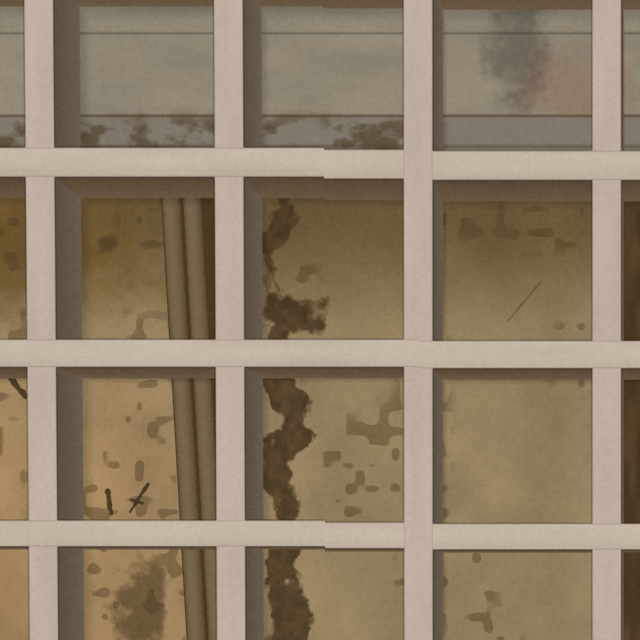
This texture is drawn by a WebGL 1 fragment shader. Its source:

```glsl
precision highp float;
// Pale square lattice of deep slats in front of a stained plaster wall with pipes.
uniform vec2 u_resolution;

const vec2 PITCH = vec2(0.2945, 0.2895);   // spacing of the bars
const vec2 ORIGIN = vec2(0.0645, 0.448);   // centre of bar 0 on each axis
const vec2 HALF_BAR = vec2(0.0226, 0.0215);
const float ROW_STRETCH = 0.029;           // rows open up towards the top
const float LEAN = 0.009;                  // tilt of the left bars
const vec3 BAR = vec3(0.745, 0.685, 0.63);
const vec3 BAR_LIGHT = vec3(0.775, 0.72, 0.65);
const vec3 SIDE = vec3(0.385, 0.34, 0.285);
const vec3 CEILING = vec3(0.375, 0.31, 0.23);
const vec3 METAL = vec3(0.555, 0.52, 0.45);
const vec3 OLIVE = vec3(0.415, 0.34, 0.22);
const vec3 TAN = vec3(0.58, 0.50, 0.37);
const vec3 WARM = vec3(0.65, 0.52, 0.35);
const vec3 OCHRE = vec3(0.42, 0.31, 0.14);
const vec3 DARK = vec3(0.29, 0.225, 0.135);

float hash(vec2 p) {
  p = fract(p * vec2(0.1031, 0.1137));
  p += dot(p, p.yx + 33.33);
  return fract((p.x + p.y) * p.x * 7.31);
}
float noise(vec2 p) {
  vec2 i = floor(p), f = fract(p);
  f = f * f * (3.0 - 2.0 * f);
  return mix(mix(hash(i), hash(i + vec2(1, 0)), f.x),
             mix(hash(i + vec2(0, 1)), hash(i + vec2(1, 1)), f.x), f.y);
}
float fbm(vec2 p) {
  float sum = 0.0, amp = 0.5;
  for (int i = 0; i < 4; i++) {
    sum += amp * noise(p);
    p = p * 2.03 + 17.1;
    amp *= 0.5;
  }
  return sum / 0.9375;
}
float band(float d, float halfWidth, float soft) {
  return 1.0 - smoothstep(halfWidth - soft, halfWidth + soft, abs(d));
}
float smudge(vec2 p, vec2 centre, vec2 radius, float soft) {
  float d = length((p - centre) / radius) + (fbm(p * 45.0) - 0.5) * 1.6;
  return 1.0 - smoothstep(1.0 - soft, 1.0 + soft, d);
}
float stroke(vec2 p, vec2 a, vec2 b, float width) {
  vec2 ab = b - a;
  float t = clamp(dot(p - a, ab) / dot(ab, ab), 0.0, 1.0);
  return band(length(p - a - ab * t) + (noise(p * 160.0) - 0.5) * width, width, 0.0015);
}

// Metal panel along the top: seams and a grimy lower strip.
vec3 metalPanel(vec2 p) {
  vec3 c = METAL * (0.92 + 0.16 * fbm(p * vec2(7.0, 20.0)));
  c = mix(c, vec3(0.57, 0.44, 0.37), 0.6 * smudge(p, vec2(0.9, 0.87), vec2(0.07, 0.05), 0.6));
  c *= 1.0 - 0.22 * smudge(p, vec2(0.81, 0.93), vec2(0.04, 0.08), 0.7);
  c *= 1.0 - 0.2 * band(p.y - 0.948, 0.002, 0.002);
  float strip = 1.0 - smoothstep(0.816, 0.82, p.y);
  float grime = smoothstep(0.46, 0.72, fbm(p * vec2(28.0, 45.0))) * (1.0 - smoothstep(0.8, 0.835, p.y));
  c = mix(c, vec3(0.48, 0.455, 0.41), 0.75 * strip);
  c = mix(c, DARK, 0.6 * grime * (1.0 - smoothstep(0.6, 0.72, p.x)));
  return mix(c, DARK, 0.6 * band(p.y - 0.819, 0.002, 0.002) + 0.4 * band(p.y - 0.771, 0.003, 0.003));
}

// Plaster below: shade, rust, pipes, creeping stain, twigs and specks.
vec3 plaster(vec2 p) {
  vec3 c = mix(TAN, OLIVE, smoothstep(0.45, 0.66, p.y));
  c = mix(c, WARM, 0.75 * (1.0 - smoothstep(0.05, 0.55, p.x)) * (1.0 - smoothstep(0.25, 0.58, p.y)));
  c = mix(c, OCHRE, 0.6 * smudge(p, vec2(0.06, 0.62), vec2(0.15, 0.09), 0.7));
  c *= 0.9 + 0.2 * fbm(p * 13.0);
  float spots = smoothstep(0.69, 0.8, noise(p * 55.0)) * smoothstep(0.45, 0.65, noise(p * 9.0));
  c = mix(c, DARK, 0.4 * spots);
  c = mix(c, DARK, 0.6 * smudge(p, vec2(0.165, 0.62), vec2(0.016, 0.014), 0.4));
  c = mix(c, DARK, 0.6 * smudge(p, vec2(0.22, 0.055), vec2(0.035, 0.06), 0.4));
  float twigs = stroke(p, vec2(0.203, 0.2), vec2(0.231, 0.243), 0.0025)
              + stroke(p, vec2(0.205, 0.219), vec2(0.222, 0.214), 0.002)
              + stroke(p, vec2(0.168, 0.232), vec2(0.174, 0.198), 0.004)
              + stroke(p, vec2(0.017, 0.408), vec2(0.04, 0.382), 0.004)
              + 0.4 * stroke(p, vec2(0.795, 0.5), vec2(0.845, 0.56), 0.0015);
  c = mix(c, DARK * 0.8, 0.85 * min(twigs, 1.0));

  float centre = mix(0.444, 0.433, smoothstep(0.4, 0.47, p.y)) + 0.012 * sin(p.y * 38.0 + 1.0);
  float spread = mix(0.026, 0.011, smoothstep(0.4, 0.47, p.y));
  float edge = abs(p.x - centre) - spread + (fbm(p * 32.0) - 0.5) * 0.055;
  float stain = 1.0 - smoothstep(-0.005, 0.005, edge);
  stain = max(stain, smudge(p, vec2(0.463, 0.512), vec2(0.044, 0.03), 0.25));
  c = mix(c, DARK * (0.85 + 0.3 * noise(p * 90.0)), 0.88 * stain);

  float s = p.x - 0.267 - (0.693 - p.y) * 0.058;
  float tubeX = (s < 0.0165 ? s : s - 0.033) / 0.0145;
  vec3 tube = mix(DARK, TAN * 0.87, sqrt(max(0.0, 1.0 - tubeX * tubeX)) * (0.8 - 0.2 * tubeX));
  float pipes = smoothstep(-0.017, -0.014, s) * (1.0 - step(0.37, p.x));
  c = mix(c, mix(tube, DARK, smoothstep(0.045, 0.048, s)), pipes);
  return mix(c, DARK * (0.9 + 0.3 * noise(p * vec2(90.0, 20.0))), smoothstep(0.95, 0.96, p.x));
}

void main() {
  vec2 p = gl_FragCoord.xy / u_resolution;
  float aa = max(1.0 / min(u_resolution.x, u_resolution.y), 0.0015);

  // Bar coordinates: whole numbers fall on bar centres.
  vec2 g = (p - ORIGIN) / PITCH;
  g.x += LEAN * (p.y - 0.5) * max(1.0 - 1.4 * p.x, 0.0) / PITCH.x;
  g.y += step(1.5, g.x) * 0.003 * step(0.5, abs(g.y)) / PITCH.y;
  g.y += step(2.0, g.x) * 0.002 / PITCH.y;
  g.y -= ROW_STRETCH * g.y * g.y;
  vec2 bar = floor(g + 0.5);
  vec2 d = (g - bar) * PITCH;

  // Opening: back wall, then the visible inner faces of the slats.
  vec3 color = p.y > 0.745 ? metalPanel(p) : plaster(p);
  vec2 inset = vec2(fract(g.x), ceil(g.y) - g.y) * PITCH - HALF_BAR;
  vec2 depth = max(vec2(0.041 - 0.0123 * floor(g.x), 0.018 + 0.0135 * ceil(g.y)), 0.003);
  vec2 face = inset / depth;
  color *= 0.86 + 0.14 * smoothstep(1.0, 1.5, min(face.x, face.y));
  vec3 inner = face.x < face.y ? SIDE * (0.9 + 0.16 * face.x) : CEILING * (0.9 + 0.2 * face.y);
  vec2 reach = 1.0 - smoothstep(depth - aa, depth + aa, inset);
  color = mix(color, inner, max(reach.x, reach.y));

  // Front faces with dark rims; at some joints the upright runs through.
  vec2 gap = abs(d) - HALF_BAR;
  vec2 cover = 1.0 - smoothstep(-aa, aa, gap);
  vec2 rim = 1.0 - smoothstep(0.0, 2.0 * aa, abs(gap));
  color *= 1.0 - 0.3 * max(rim.x, rim.y);
  bool uprightOver = bar.x == 2.0 && abs(bar.y) == 1.0;
  vec3 upright = BAR * (1.0 - 0.1 * rim.x) * (0.98 + 0.04 * noise(p * vec2(60.0, 8.0)));
  vec3 rail = BAR_LIGHT * (1.0 - 0.14 * rim.y) * (0.97 + 0.04 * noise(p * vec2(8.0, 60.0)));
  rail *= 1.0 - 0.04 * smoothstep(0.0, HALF_BAR.y, -d.y);
  color = uprightOver ? mix(mix(color, rail, cover.y), upright, cover.x)
                      : mix(mix(color, upright, cover.x), rail, cover.y);

  color += (noise(p * 260.0) - 0.5) * 0.025;
  gl_FragColor = vec4(color, 1.0);
}
```
